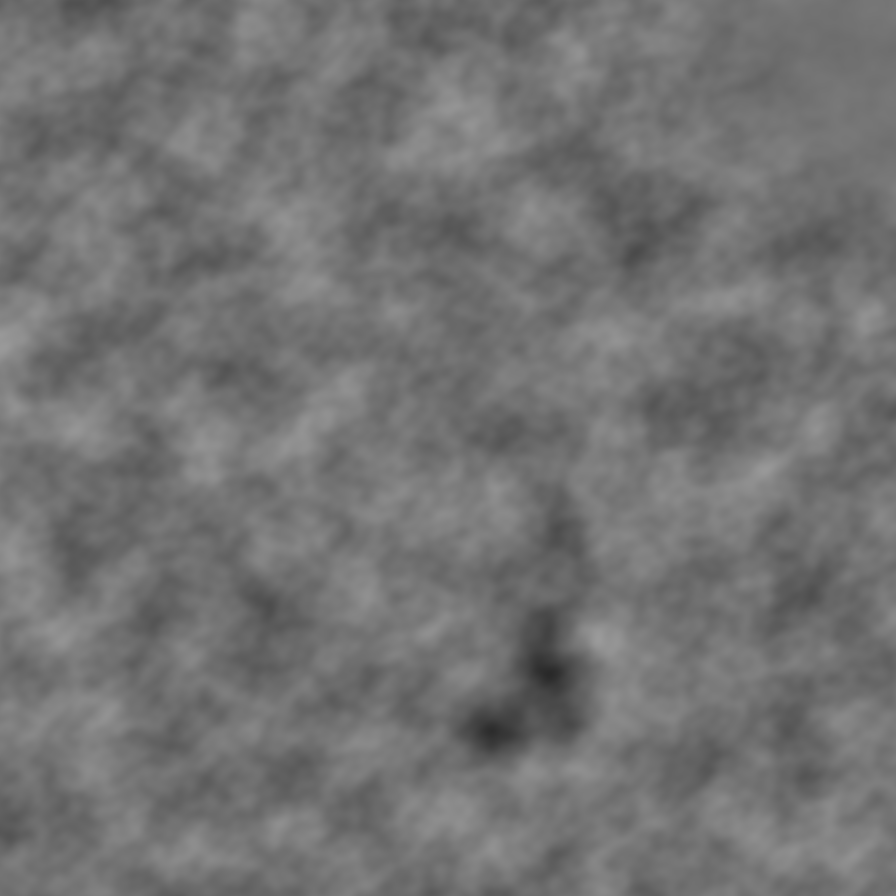
Give the GLSL for this texture, as a Shadertoy shader.

```glsl
// Soft, blurry grey cloud grain with a small dark cluster and a calmer upper right corner.

const float BASE_GREY = 0.453;
const float STRETCH = 1.2;        // elongation of the blobs
const float STRETCH_ANGLE = 0.45; // radians above horizontal

mat2 rotation(float angle) {
    float c = cos(angle), s = sin(angle);
    return mat2(c, s, -s, c);
}

float hash(vec2 p) {
    return fract(sin(dot(p, vec2(127.1, 311.7))) * 43758.5453);
}

// Slope of a lattice corner's random unit gradient towards the offset
float cornerSlope(vec2 cell, vec2 offset) {
    float angle = 6.28318 * hash(cell);
    return dot(vec2(cos(angle), sin(angle)), offset);
}

// Gradient noise, centred on zero
float gradientNoise(vec2 p) {
    vec2 cell = floor(p), f = fract(p);
    vec2 w = f * f * f * (f * (f * 6.0 - 15.0) + 10.0);
    vec2 e = vec2(1.0, 0.0);
    float low = mix(cornerSlope(cell, f), cornerSlope(cell + e.xy, f - e.xy), w.x);
    float high = mix(cornerSlope(cell + e.yx, f - e.yx), cornerSlope(cell + e.xx, f - e.xx), w.x);
    return mix(low, high, w.y);
}

// One layer of grain, turned so that the lattices never line up
float grainLayer(vec2 p, float frequency, float turn) {
    return gradientNoise(rotation(turn) * p * frequency + turn * 17.3);
}

// Broad shading, main blobs, then progressively weaker detail
float cloudGrain(vec2 p) {
    vec2 q = rotation(-STRETCH_ANGLE) * p;
    q = rotation(STRETCH_ANGLE) * (q * vec2(1.0 / STRETCH, 1.0));
    float sum = 0.06 * grainLayer(q, 5.0, 0.4);
    float frequency = 10.5, amplitude = 0.145;
    for (int i = 0; i < 4; i++) {
        sum += amplitude * grainLayer(q, frequency, 1.1 + 0.9 * float(i));
        frequency *= 1.83;
        amplitude *= 0.69;
    }
    return sum;
}

float softSpot(vec2 p, vec2 centre, vec2 radius) {
    vec2 d = (p - centre) / radius;
    return exp(-dot(d, d));
}

// Dark patches edged by pale glints
float darkCluster(vec2 p) {
    float shade = 0.27 * softSpot(p, vec2(0.548, 0.180), vec2(0.040, 0.032));
    shade += 0.22 * softSpot(p, vec2(0.610, 0.248), vec2(0.032, 0.030));
    shade += 0.13 * softSpot(p, vec2(0.636, 0.195), vec2(0.026, 0.036));
    shade += 0.12 * softSpot(p, vec2(0.603, 0.300), vec2(0.032, 0.036));
    float glint = 0.14 * softSpot(p, vec2(0.664, 0.292), vec2(0.024, 0.024));
    glint += 0.13 * softSpot(p, vec2(0.590, 0.136), vec2(0.034, 0.022));
    glint += 0.08 * softSpot(p, vec2(0.518, 0.236), vec2(0.030, 0.030));
    glint += 0.07 * softSpot(p, vec2(0.690, 0.245), vec2(0.022, 0.045));
    return glint - shade;
}

void mainImage(out vec4 fragColor, in vec2 fragCoord) {
    vec2 p = fragCoord / iResolution.xy;

    // Contrast fades towards the upper right corner
    float calm = 1.0 - smoothstep(0.08, 0.38, distance(p, vec2(1.02, 1.0)));
    float contrast = mix(1.0, 0.25, calm);

    // Grain quietens under the cluster so its patches stay legible
    contrast *= 1.0 - 0.25 * softSpot(p, vec2(0.60, 0.22), vec2(0.10));

    float grey = BASE_GREY + contrast * cloudGrain(p) + darkCluster(p);
    fragColor = vec4(vec3(clamp(grey, 0.0, 1.0)), 1.0);
}
```
